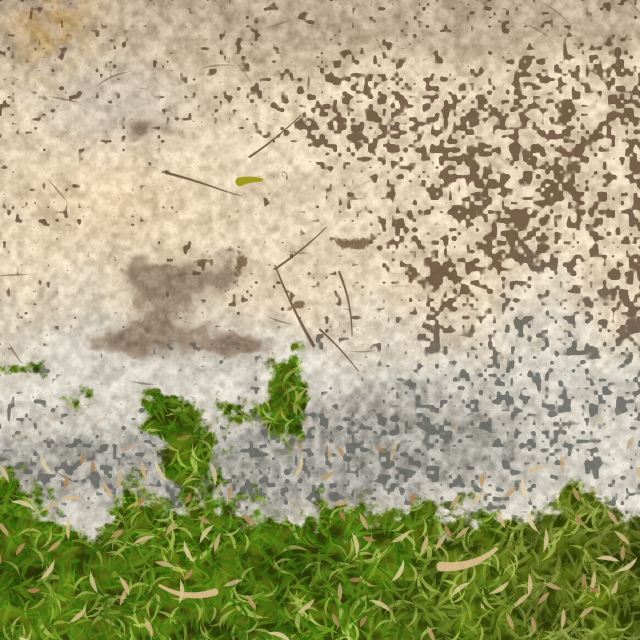
Give the GLSL for this texture, as a WebGL 2 fragment shader.

```glsl
#version 300 es
precision highp float;
uniform vec2 u_resolution;
out vec4 fragColor;

float hash(vec2 p) {
  vec3 q = fract(vec3(p.xyx) * 0.1031);
  q += dot(q, q.yzx + 33.33);
  return fract((q.x + q.y) * q.z);
}

float noise(vec2 p) {
  vec2 i = floor(p), f = fract(p);
  f = f * f * (3.0 - 2.0 * f);
  return mix(mix(hash(i), hash(i + vec2(1, 0)), f.x),
             mix(hash(i + vec2(0, 1)), hash(i + vec2(1, 1)), f.x), f.y);
}

float fbm(vec2 p) {
  float sum = 0.0, amp = 0.533;
  for (int i = 0; i < 4; i++) {
    sum += amp * noise(p);
    p = mat2(1.6, 1.2, -1.2, 1.6) * p + 7.3;
    amp *= 0.5;
  }
  return sum;
}

float blob(vec2 p, float x, float y, float rx, float ry) {
  vec2 d = (p - vec2(x, y)) / vec2(rx, ry);
  return exp(-dot(d, d));
}

// Curved stroke that tapers toward its end
float twig(vec2 p, vec4 ends, float width, float bend, float px) {
  vec2 ab = ends.zw - ends.xy;
  float t = clamp(dot(p - ends.xy, ab) / dot(ab, ab), 0.0, 1.0);
  vec2 q = ends.xy + ab * t + vec2(-ab.y, ab.x) * bend * t * (1.0 - t);
  return 1.0 - smoothstep(-px, px, length(p - q) - width * (1.0 - 0.6 * t));
}

// Jittered grid of pointed blades: x = coverage, y = random tone
vec2 scatter(vec2 p, float cells, float seed, vec2 size, float keep, float spread, float px) {
  vec2 g = p * cells, base = floor(g), hit = vec2(0);
  float aa = px * cells;
  for (int k = 0; k < 9; k++) {
    vec2 id = base + vec2(k % 3, k / 3) - 1.0, key = id + seed * 13.0;
    float tone = hash(key + 71.0), a = (hash(key + 47.0) - 0.5) * spread - 0.3;
    vec2 q = g - id - vec2(hash(key + 5.0), hash(key + 29.0));
    q = mat2(cos(a), -sin(a), sin(a), cos(a)) * q;
    q.y += (tone - 0.5) * q.x * q.x;
    float along = q.x / (size.x * (0.5 + 0.5 * tone));
    float d = abs(q.y) - size.y * (1.0 - along * along);
    float m = (1.0 - smoothstep(-aa, aa, d)) * step(abs(along), 1.2) * step(hash(key), keep);
    if (m > hit.x) hit = vec2(m, tone);
  }
  return hit;
}

vec3 concrete(vec2 p, float px) {
  float broad = fbm(p * 7.0) - 0.5, grain = fbm(p * 95.0) - 0.5, rough = fbm(p * 28.0 + 4.0) - 0.5;
  float upper = smoothstep(0.4, 0.6, p.y + broad * 0.2), top = smoothstep(0.87, 0.96, p.y + broad * 0.12);
  vec3 col = mix(vec3(0.84, 0.82, 0.77), vec3(0.89, 0.82, 0.71), upper);
  col = mix(col, vec3(0.91, 0.79, 0.64), 0.45 * blob(p, 0.17, 0.69, 0.16, 0.07));
  col = mix(col, vec3(0.72, 0.64, 0.55), 0.8 * top);
  col = mix(col, vec3(0.7, 0.55, 0.26), 0.6 * blob(p, 0.08, 0.97, 0.06, 0.09) * smoothstep(-0.15, 0.1, rough));
  col = mix(col, vec3(0.73, 0.7, 0.66), 0.55 * blob(p, 0.17, 0.84, 0.13, 0.06));
  col += grain * 0.32 + rough * 0.18;

  // Worn brown stains
  float stain = blob(p, 0.29, 0.565, 0.11, 0.04) + blob(p, 0.25, 0.475, 0.11, 0.045)
    + 0.75 * blob(p, 0.23, 0.8, 0.065, 0.025) + 0.6 * blob(p, 0.38, 0.455, 0.06, 0.025);
  stain = smoothstep(0.4, 0.8, stain + rough * 1.1 + grain * 0.5);
  col = mix(col, vec3(0.53, 0.45, 0.37) + grain * 0.3, stain * 0.85);

  // Damp grey strip beside the grass
  float damp = blob(p, 0.12, 0.27, 0.22, 0.075) + blob(p, 0.44, 0.27, 0.16, 0.08) + blob(p, 0.68, 0.31, 0.2, 0.1);
  damp = smoothstep(0.25, 0.9, damp + rough * 1.1);
  col = mix(col, vec3(0.61, 0.6, 0.57) + grain * 0.5, damp * 0.75);

  // Pitted speckle
  float border = mix(0.67, 0.4, smoothstep(0.45, 0.85, p.y));
  float pitted = smoothstep(-0.12, 0.14, p.x - border + broad * 0.25) * (1.0 - 0.7 * top) * mix(0.72, 1.0, upper);
  float density = max(max(pitted, damp * 0.8), 0.3 * smoothstep(-0.1, 0.1, broad));
  float pits = noise(p * 145.0) * 0.6 + noise(p * 72.0 + 9.0) * 0.4 + rough * 0.3;
  float cut = mix(0.14, 0.44, density);
  float speck = 1.0 - smoothstep(cut - 0.08, cut + 0.07, pits);
  col = mix(col, mix(vec3(0.38, 0.39, 0.37), vec3(0.38, 0.29, 0.21), upper), speck * 0.82);

  // Loose twigs and knots
  float s = 0.6 * scatter(p, 13.0, 2.0, vec2(0.38, 0.018), 0.35, 1.5, px).x * (1.0 - pitted);
  s = max(s, twig(p, vec4(0.26, 0.73, 0.355, 0.7), 0.0022, 0.05, px));
  s = max(s, twig(p, vec4(0.39, 0.755, 0.47, 0.82), 0.0017, -0.1, px));
  s = max(s, twig(p, vec4(0.43, 0.58, 0.51, 0.645), 0.0018, -0.1, px));
  s = max(s, twig(p, vec4(0.49, 0.46, 0.43, 0.585), 0.0025, 0.08, px));
  s = max(s, twig(p, vec4(0.53, 0.575, 0.55, 0.475), 0.0018, 0.2, px));
  s = max(s, twig(p, vec4(0.5, 0.485, 0.56, 0.42), 0.0016, 0.1, px));
  float knots = blob(p, 0.467, 0.523, 0.017, 0.01) + blob(p, 0.375, 0.59, 0.014, 0.025) + blob(p, 0.55, 0.62, 0.03, 0.009);
  s = max(s, 0.9 * smoothstep(0.35, 0.75, knots + grain * 1.4));
  col = mix(col, vec3(0.36, 0.27, 0.18), s * 0.8);
  return mix(col, vec3(0.64, 0.6, 0.12), twig(p, vec4(0.375, 0.716, 0.408, 0.719), 0.007, 0.2, px));
}

vec3 grass(vec2 p, float px) {
  float dry = smoothstep(0.55, 0.95, p.x + (fbm(p * 9.0) - 0.5) * 0.5);
  vec3 col = mix(vec3(0.19, 0.24, 0.03), vec3(0.36, 0.43, 0.07), smoothstep(0.3, 0.7, fbm(p * 48.0)));
  for (float k = 0.0; k < 5.0; k++) {
    vec2 blade = scatter(p, 30.0 + 6.0 * k, k + 3.0, vec2(0.95, 0.12), 0.85, 6.0, px);
    vec3 lush = mix(vec3(0.15, 0.36, 0.02), vec3(0.46, 0.59, 0.13), blade.y);
    vec3 faded = mix(vec3(0.31, 0.35, 0.07), vec3(0.62, 0.63, 0.31), blade.y);
    vec3 tint = mix(mix(lush, faded, dry * 0.8), vec3(0.65, 0.71, 0.34), smoothstep(0.82, 0.95, blade.y));
    col = mix(col, tint, blade.x * 0.78);
  }
  return col * (0.75 + 0.5 * fbm(p * 18.0 + 3.0));
}

// Positive inside the lawn and its stray tufts
float lawn(vec2 p) {
  vec2 row = vec2(p.x, 0);
  float edge = 0.205 + 0.055 * blob(row, 0.0, 0.0, 0.06, 1.0) - 0.04 * blob(row, 0.14, 0.0, 0.035, 1.0)
    + 0.04 * blob(row, 0.22, 0.0, 0.04, 1.0) + 0.05 * blob(row, 0.9, 0.0, 0.05, 1.0);
  float tufts = blob(p, 0.265, 0.35, 0.055, 0.05) + blob(p, 0.45, 0.37, 0.045, 0.085)
    + 0.85 * blob(p, 0.3, 0.27, 0.06, 0.06) + 0.75 * blob(p, 0.13, 0.385, 0.035, 0.025)
    + 0.7 * blob(p, 0.04, 0.42, 0.05, 0.025) + 0.7 * blob(p, 0.36, 0.355, 0.03, 0.025);
  return max((edge - p.y) * 9.0, tufts * 1.2 - 0.65) + fbm(p * 26.0) * 0.9 + fbm(p * 85.0) * 0.7 - 0.8;
}

void main() {
  vec2 p = gl_FragCoord.xy / u_resolution;
  float px = 0.8 / u_resolution.y;
  vec3 col = mix(concrete(p, px), grass(p, px), smoothstep(-0.12, 0.22, lawn(p)));

  // Fallen dry leaves
  float litter = 1.0 - smoothstep(0.25, 0.39, p.y);
  vec2 leaf = scatter(p, 25.0, 11.0, vec2(0.5, 0.09), 0.5 + 0.4 * blob(p, 0.9, 0.13, 0.18, 0.1), 5.0, px);
  col = mix(col, mix(vec3(0.66, 0.49, 0.31), vec3(0.89, 0.83, 0.65), leaf.y), leaf.x * litter * 0.85);
  float curl = max(twig(p, vec4(0.335, 0.075, 0.25, 0.085), 0.006, 0.45, px),
                   twig(p, vec4(0.69, 0.115, 0.775, 0.142), 0.008, -0.4, px));
  fragColor = vec4(mix(col, vec3(0.87, 0.75, 0.57), curl * 0.9), 1.0);
}
```
